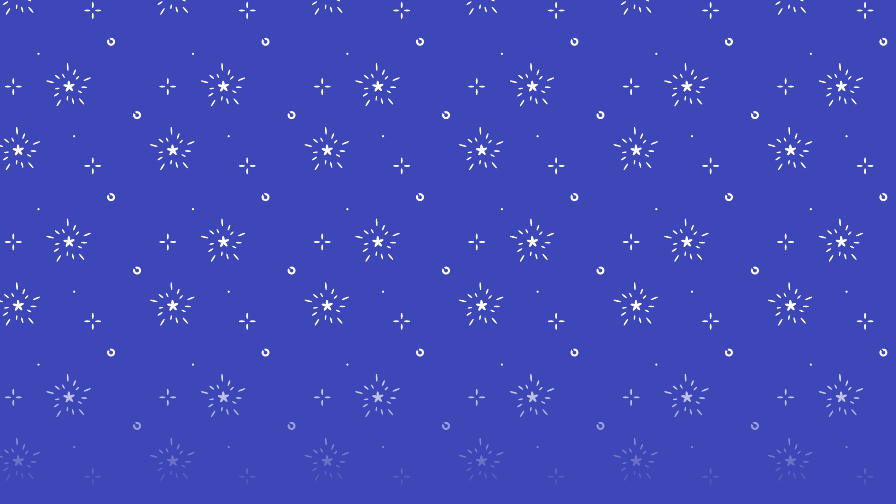
Give the GLSL for this pattern, as a WebGL 1 fragment shader.

```glsl
precision highp float;
// Repeating white starbursts, sparkles, rings and dots on indigo, fading at the bottom.

uniform vec2 u_resolution;

const float GRID_HEIGHT = 432.0;          // design units per canvas height
const vec2 TILE = vec2(132.4, 133.2);     // size of one repeat
const vec3 INDIGO = vec3(0.24, 0.28, 0.72);
const float TAU = 6.2831853;

// Offset to the nearest repeat of a motif
vec2 repeatAt(vec2 p, vec2 center) {
  return mod(p - center + 0.5 * TILE, TILE) - 0.5 * TILE;
}

vec2 direction(float angle) {
  return vec2(cos(angle), sin(angle));
}

// Fold the plane into one of several equal sectors around the +x axis
vec2 foldSectors(vec2 p, float count, float phase) {
  float sector = TAU / count;
  float angle = atan(p.y, p.x) - phase;
  return length(p) * direction(mod(angle + 0.5 * sector, sector) - 0.5 * sector);
}

// Stroke along a ray between two radii, thickest at its middle
float rayStroke(vec2 p, float angle, float inner, float outer, float halfWidth) {
  vec2 dir = direction(angle);
  float along = clamp(dot(p, dir), inner, outer);
  float t = (along - inner) / (outer - inner);
  float taper = 0.65 + 1.4 * t * (1.0 - t);
  return length(p - along * dir) - halfWidth * taper;
}

// Five petals surrounded by long and short rays
float starburst(vec2 p) {
  vec2 q = foldSectors(p, 5.0, radians(94.0));
  float d = rayStroke(q, 0.0, 0.0, 4.2, 1.15);
  d = min(d, rayStroke(q, 0.0, 14.0, 19.5, 0.7));
  d = min(d, rayStroke(q, radians(24.0), 8.8, 11.8, 0.65));
  return min(d, rayStroke(q, radians(-25.0), 11.0, 15.0, 0.7));
}

float sparkle(vec2 p) {
  return rayStroke(foldSectors(p, 4.0, 0.0), 0.0, 2.7, 6.6, 0.8);
}

// Ring with a small notch cut out
float notchedRing(vec2 p, float notchAngle) {
  float ring = abs(length(p) - 2.5) - 0.9;
  float notch = rayStroke(p, notchAngle, 0.8, 5.0, 0.75);
  return max(ring, -notch);
}

float dotShape(vec2 p) {
  return length(p) - 0.9;
}

// Distance to the nearest motif in the repeating layout
float layout(vec2 p) {
  float d = starburst(repeatAt(p, vec2(59.2, 91.5)));
  d = min(d, starburst(repeatAt(p, vec2(15.7, 36.8))));
  d = min(d, sparkle(repeatAt(p, vec2(11.4, 91.4))));
  d = min(d, sparkle(repeatAt(p, vec2(79.5, 23.4))));
  d = min(d, notchedRing(repeatAt(p, vec2(95.2, 129.8)), radians(125.0)));
  d = min(d, notchedRing(repeatAt(p, vec2(117.5, 66.9)), radians(135.0)));
  d = min(d, dotShape(repeatAt(p, vec2(33.0, 119.5))));
  return min(d, dotShape(repeatAt(p, vec2(63.6, 48.8))));
}

void main() {
  float pixel = GRID_HEIGHT / u_resolution.y;
  vec2 p = gl_FragCoord.xy * pixel;

  float ink = 1.0 - smoothstep(-0.5 * pixel, 0.5 * pixel, layout(p));
  float fade = clamp((p.y - 7.0) / 127.0, 0.0, 1.0);

  gl_FragColor = vec4(mix(INDIGO, vec3(1.0), ink * fade), 1.0);
}
```
